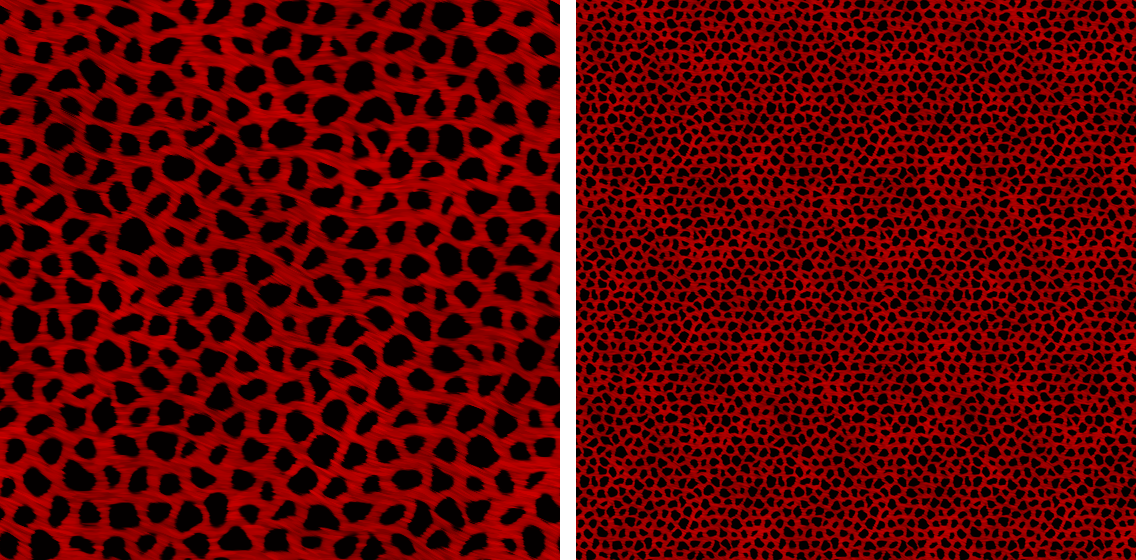
Left: one tile. Right: repeated 3 by 3.
Give the GLSL for this pattern, as a three.js fragment shader.

```glsl
varying vec2 vUv;

const float TAU = 6.2831853;

vec2 hash2(vec2 id) {
  return fract(sin(vec2(dot(id, vec2(127.1, 311.7)), dot(id, vec2(269.5, 183.3)))) * 43758.55);
}

vec2 wrapCell(vec2 id, vec2 count) {
  return floor(mod(id + 0.5, count));
}

// Smooth cellular strands; lean is a whole number of rows dropped per tile
float strands(vec2 uv, vec2 count, float lean) {
  vec2 p = uv * count + vec2(0.0, lean * uv.x);
  vec2 base = floor(p);
  float total = 0.0;
  float weight = 0.0;
  for (int j = -1; j <= 1; j++) {
    for (int i = -1; i <= 1; i++) {
      vec2 id = base + vec2(float(i), float(j));
      float lap = floor((id.x + 0.5) / count.x);
      vec2 rnd = hash2(wrapCell(id - vec2(0.0, lap * lean), count));
      vec2 toHair = id + rnd - p;
      float w = exp(-9.0 * dot(toHair, toHair));
      total += w * fract(rnd.x * 7.3 + rnd.y * 13.7);
      weight += w;
    }
  }
  return total / max(weight, 1e-5);
}

// Staggered, jittered spot centre
vec2 spotCentre(vec2 id, vec2 count) {
  vec2 rnd = hash2(wrapCell(id, count) + 3.7);
  float stagger = 0.5 * mod(id.y, 2.0) - 0.25;
  return id + 0.5 + vec2(stagger, 0.0) + 0.68 * (rnd - 0.5);
}

// Rounded cells shrunk from their borders; negative inside a spot
float spotDistance(vec2 uv) {
  vec2 count = vec2(17.0, 18.0);
  vec2 p = uv * count;
  p += 0.06 * sin(TAU * vec2(dot(uv, vec2(5.0, 13.0)), dot(uv, vec2(14.0, -6.0))));
  p += 0.04 * sin(TAU * vec2(dot(uv, vec2(-11.0, 19.0)), dot(uv, vec2(17.0, 9.0))) + 1.3);
  vec2 base = floor(p);

  vec2 nearest = vec2(9.0);
  vec2 nearestId = base;
  for (int j = -2; j <= 2; j++) {
    for (int i = -2; i <= 2; i++) {
      vec2 id = base + vec2(float(i), float(j));
      vec2 offset = spotCentre(id, count) - p;
      if (dot(offset, offset) < dot(nearest, nearest)) {
        nearest = offset;
        nearestId = id;
      }
    }
  }

  float borders = 0.0;
  for (int j = -2; j <= 2; j++) {
    for (int i = -2; i <= 2; i++) {
      vec2 offset = spotCentre(base + vec2(float(i), float(j)), count) - p;
      vec2 gap = offset - nearest;
      if (dot(gap, gap) > 1e-4) {
        borders += exp(-10.0 * dot(0.5 * (offset + nearest), normalize(gap)));
      }
    }
  }
  float inset = mix(0.085, 0.21, hash2(wrapCell(nearestId, count) + 41.3).x);
  return inset + log(max(borders, 1e-6)) / 10.0;
}

// Broad light and dark patches
float patches(vec2 uv) {
  vec2 q = uv + 0.05 * sin(TAU * (uv.yx * vec2(2.0, 3.0) + vec2(0.1, 0.6)));
  float s = sin(TAU * (q.x + 2.0 * q.y) + 0.8) + sin(TAU * (2.0 * q.x - q.y) + 2.1);
  s += 0.8 * sin(TAU * (3.0 * q.x + 4.0 * q.y) + 4.0);
  s += 0.6 * sin(TAU * (7.0 * q.x - 5.0 * q.y) + 1.0);
  return s / 3.4;
}

void main() {
  // Combed fur with a slowly turning direction
  vec2 comb = vUv + vec2(0.0, 0.025) * sin(TAU * (vUv.x + vUv.y) + 0.5);
  comb.y += 0.008 * sin(TAU * (4.0 * vUv.x - 2.0 * vUv.y));
  float hair = 0.55 * strands(comb, vec2(28.0, 190.0), 45.0)
             + 0.45 * strands(comb, vec2(46.0, 270.0), 84.0);

  // Hairs fray the spot outlines and a faint shade surrounds them
  float d = spotDistance(vUv) + 0.1 * (hair - 0.5);
  float fur = 0.62 + 0.1 * patches(vUv) + 0.32 * (hair - 0.5);
  fur *= mix(0.86, 1.0, smoothstep(0.0, 0.14, d));

  float cover = smoothstep(-0.035, 0.05, d);
  gl_FragColor = vec4(mix(0.012, fur, cover), 0.0, 0.0, 1.0);
}
```
